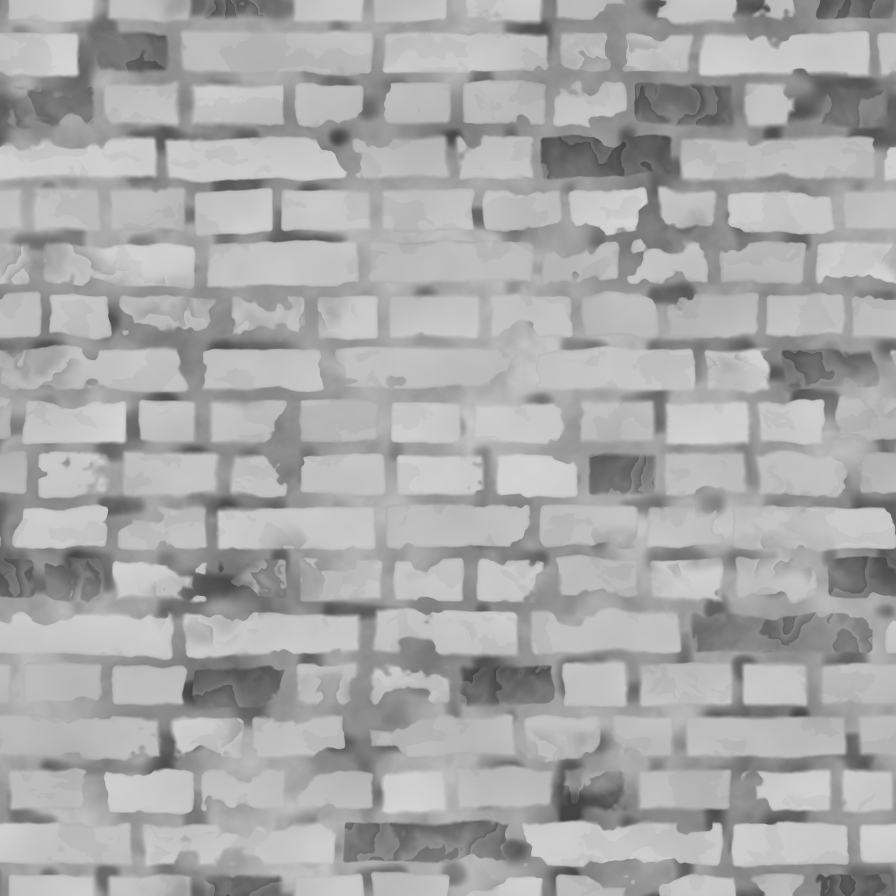
Reproduce this texture procedurally as a WebGL 2 fragment shader.

```glsl
#version 300 es
precision highp float;
// Weathered grey brick wall: 17 courses of long and short bricks with soft mortar.
// Each brick is a rounded box between jittered joints; wrapping noise roughens the
// edges, crumbles some faces and stains the mortar, and a few bricks are sunken.
uniform vec2 u_resolution;
out vec4 fragColor;

const float COURSES = 17.0;

float hash(vec2 p) {
  return fract(sin(dot(p, vec2(127.1, 311.7))) * 43758.5453);
}

// Value noise with n whole cells across the canvas, so it wraps.
float noise(vec2 uv, vec2 n) {
  vec2 p = uv * n, i = floor(p), f = p - i;
  f = f * f * (3.0 - 2.0 * f);
  vec2 a = mod(i, n), b = mod(i + 1.0, n);
  return mix(mix(hash(a), hash(vec2(b.x, a.y)), f.x),
             mix(hash(vec2(a.x, b.y)), hash(b), f.x), f.y);
}

float fbm(vec2 uv, vec2 n) {
  float sum = 0.0, amp = 0.533;
  for (int k = 0; k < 4; k++) {
    sum += amp * noise(uv, n);
    uv += 0.37;
    n *= 2.0;
    amp *= 0.5;
  }
  return sum;
}

// Sloping layers with a crisp broken edge on one side.
float flakes(float v) {
  float s = fract(v);
  return s * smoothstep(1.0, 0.88, s);
}

float joint(float i, float row, float n, float phase) {
  return (i + phase + 0.3 * (hash(vec2(mod(i, n), row + 40.0)) - 0.5)) / n;
}

float roundBox(vec2 p, vec2 halfSize, float r) {
  vec2 q = abs(p) - halfSize + r;
  return length(max(q, 0.0)) + min(max(q.x, q.y), 0.0) - r;
}

void main() {
  vec2 uv = gl_FragCoord.xy / u_resolution;

  // Uneven outlines
  vec2 wobble = vec2(fbm(uv, vec2(26.0)), fbm(uv + 0.43, vec2(26.0))) - 0.5;
  vec2 p = uv + wobble * mix(0.004, 0.018, noise(uv, vec2(9.0)));

  // Course: rows of five long bricks alternate with rows of ten short ones
  float y = p.y * COURSES + 0.5;
  float row = mod(floor(y), COURSES);
  bool isLong = mod(row + step(8.5, row), 2.0) > 0.5;
  float n = isLong ? 5.0 : 10.0;
  float phase = (isLong ? 0.95 : 0.25) + 0.35 * (hash(vec2(row, 7.0)) - 0.5);

  // Brick between its two joints; some long ones are cut in half
  float i = floor(p.x * n - phase);
  if (p.x < joint(i, row, n, phase)) i -= 1.0;
  else if (p.x > joint(i + 1.0, row, n, phase)) i += 1.0;
  float left = joint(i, row, n, phase), right = joint(i + 1.0, row, n, phase);
  vec2 id = vec2(mod(i, n), row);
  if (isLong && hash(id + 3.3) < 0.27) {
    float middle = mix(left, right, 0.42 + 0.16 * hash(id + 5.1));
    if (p.x < middle) right = middle;
    else { left = middle; id.x += 0.5; }
  }
  float rnd = hash(id + 11.7), rnd2 = hash(id + 23.9), rnd3 = hash(id + 37.3);
  vec2 local = vec2(p.x - 0.5 * (left + right), (fract(y) - 0.5) / COURSES);
  local.y += 0.004 * (rnd2 - 0.5) + 0.03 * (rnd3 - 0.5) * local.x;
  vec2 halfSize = vec2(0.5 * (right - left) - mix(0.004, 0.008, rnd3),
                       mix(0.0225, 0.0245, rnd));
  float d = roundBox(local, halfSize, 0.005);
  d += 0.016 * smoothstep(0.6, 0.8, fbm(uv + 0.21, vec2(19.0)));
  float soft = mix(0.0018, 0.006, smoothstep(0.35, 0.9, noise(uv + 0.6, vec2(14.0))));
  soft = max(soft, 0.8 / u_resolution.y);
  float brick = 1.0 - smoothstep(-soft, 0.5 * soft, d);

  // Mortar: cloudy, with deep dark pockets
  float cloud = fbm(uv + 0.15, vec2(9.0));
  float grain = fbm(uv + wobble * 0.03, vec2(34.0));
  float mortar = 0.61 + 0.42 * (cloud - 0.5) + 0.16 * (grain - 0.5);
  mortar -= 0.22 * smoothstep(0.58, 0.92, noise(uv + 0.3, vec2(31.0, 34.0)));

  // Face: pale, gently sloped, with faint chipped layers
  float face = mix(0.725, 0.805, rnd2);
  face += dot(local / halfSize, vec2(rnd, rnd3) - 0.5) * 0.035;
  face += 0.09 * (fbm(uv + 0.7, vec2(13.0)) - 0.5);
  float chip = smoothstep(0.6, 0.64, fbm(uv + wobble * 0.04, vec2(22.0, 30.0)));
  face -= 0.03 * chip + 0.04 * smoothstep(-0.005, 0.0, d);

  // Sunken bricks: dark, smudged and flaky
  float layers = flakes(5.0 * fbm(uv + wobble * 0.05, vec2(16.0, 11.0)));
  float hollow = 0.38 + 0.13 * rnd2 + 0.14 * (layers - 0.4) + 0.35 * (cloud - 0.5);
  hollow += 0.07 * local.y / halfSize.y * (rnd3 - 0.8);
  face = mix(face, hollow, step(rnd, 0.085));

  // Crumbled patches mix flakes and stains into scattered bricks
  float crumble = smoothstep(0.57, 0.72, fbm(uv + 0.52, vec2(7.0, 9.0)));
  face = mix(face, 0.57 + 0.2 * layers, 0.75 * crumble * step(0.4, rnd3));

  float tone = clamp(mix(mortar, face, brick), 0.27, 0.86);
  fragColor = vec4(vec3(tone), 1.0);
}
```
